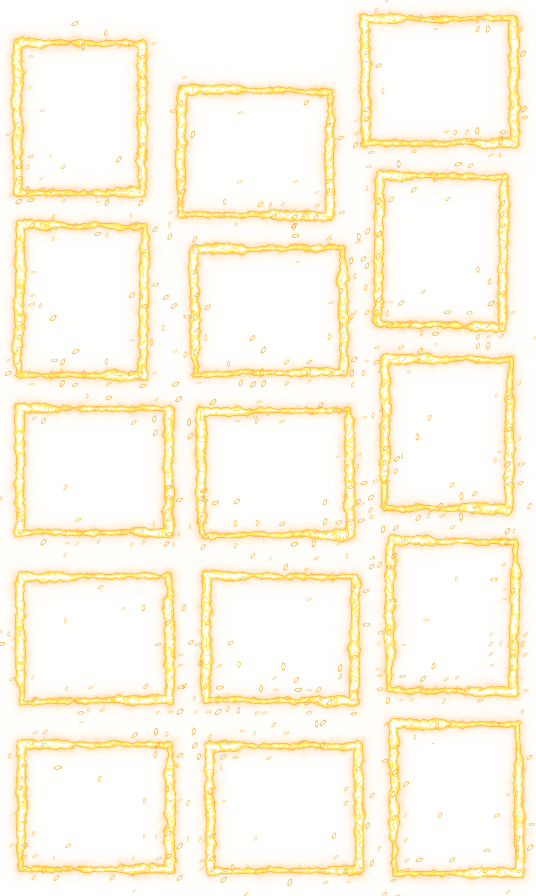
Give the GLSL for this background, as a Shadertoy shader.

```glsl
// Lengths are in hundredths of the canvas height
const int COLUMNS = 3;
const int ROWS = 5;
const vec3 COLUMN_LEFT = vec3(1.95, 20.2, 40.75);
const vec3 COLUMN_TOP = vec3(4.82, 10.1, 2.08);
const vec3 COLUMN_DRIFT = vec3(0.4, 3.26, 3.26);
const vec3 LANDSCAPE_STEP = vec3(18.75, 17.45, 17.58);
const vec3 STEP_GROWTH = vec3(0.0, 0.208, 0.0);
const float PORTRAIT_STEP = 20.38;
const float DRIFT_POWER = 0.55;
const vec2 PORTRAIT_HALF = vec2(6.95, 8.35);
const vec2 LANDSCAPE_HALF = vec2(8.3, 6.95);
const float MAX_TILT = 0.018;

const float THIN = 0.27;
const float THICK = 0.5;
const float ROUGHNESS = 0.32;
const float RIM = 0.10;
const float GLOW_REACH = 0.32;
const float SPARK_CELL = 1.25;
const float SPARK_CHANCE = 0.62;
const float SPARK_REACH = 1.5;
const vec2 SPARK_SIZE = vec2(0.34, 0.17);

const vec3 PAPER = vec3(1.0, 1.0, 0.995);
const vec3 PEACH = vec3(1.0, 0.80, 0.54);
const vec3 ORANGE = vec3(1.0, 0.73, 0.30);
const vec3 YELLOW = vec3(1.0, 0.91, 0.38);
const vec3 CREAM = vec3(1.0, 0.97, 0.72);

vec2 hash2(vec2 p) {
    vec3 q = fract(p.xyx * vec3(0.1031, 0.1030, 0.0973));
    q += dot(q, q.yzx + 33.33);
    return fract((q.xx + q.yz) * q.zy);
}

float gradientNoise(vec2 p) {
    vec2 i = floor(p), f = fract(p);
    vec2 w = f * f * f * (f * (f * 6.0 - 15.0) + 10.0);
    vec2 e = vec2(0.0, 1.0);
    float a = dot(hash2(i) * 2.0 - 1.0, f);
    float b = dot(hash2(i + e.yx) * 2.0 - 1.0, f - e.yx);
    float c = dot(hash2(i + e) * 2.0 - 1.0, f - e);
    float d = dot(hash2(i + 1.0) * 2.0 - 1.0, f - 1.0);
    return mix(mix(a, b, w.x), mix(c, d, w.x), w.y);
}

mat2 rotation(float a) {
    return mat2(cos(a), sin(a), -sin(a), cos(a));
}

float boxDistance(vec2 p, vec2 halfSize) {
    vec2 d = abs(p) - halfSize;
    return length(max(d, 0.0)) + min(max(d.x, d.y), 0.0);
}

// Tilted oval outlines, thrown off near the frame and mostly low down
float sparks(vec2 p, vec2 halfSize, vec2 seed, float pixel) {
    vec2 cell = floor(p / SPARK_CELL);
    vec2 middle = (cell + 0.5) * SPARK_CELL;
    vec2 id = cell + seed + 60.0;
    vec2 pick = hash2(id), jitter = hash2(id + 31.7) - 0.5;
    float away = abs(boxDistance(middle, halfSize));
    float low = mix(1.0, 0.35, smoothstep(-0.8, 0.6, middle.y / halfSize.y));
    float chance = SPARK_CHANCE * low * exp(-away / SPARK_REACH);
    vec2 size = SPARK_SIZE * mix(0.5, 1.1, pick.y);
    vec2 v = rotation(-0.8 + jitter.x * 1.6) * (p - middle - jitter * 0.5);
    float oval = (length(v / size) - 1.0) * size.y;
    float line = 1.0 - smoothstep(0.0, max(0.08, pixel * 0.75), abs(oval));
    return line * step(pick.x, chance) * mix(0.45, 0.95, pick.y);
}

// One burning frame, as a tint over the paper
vec3 burningFrame(vec2 p, vec2 halfSize, vec2 seed, float pixel) {
    vec2 n = p + seed * 7.0 + 100.0;
    float lumps = gradientNoise(n * 0.95) + 0.6 * gradientNoise(n * 2.1);
    vec2 bend = vec2(gradientNoise(n * 0.4), gradientNoise(n * 0.4 + 40.0));
    float d = abs(boxDistance(p + bend * 0.35, halfSize));

    // Two opposite arcs of the frame burn thicker
    vec2 u = p / halfSize;
    float phase = 2.6 + 0.5 * hash2(seed).x;
    float arc = cos(2.0 * (atan(u.y, u.x) - phase)) + 0.3;
    float width = mix(THIN, THICK, smoothstep(-0.12, 0.12, arc));
    float edge = d - width - ROUGHNESS * lumps;

    // Glow outside, then rim, yellow and white heat inside
    float outer = max(edge, 0.0);
    float glow = 0.7 * exp(-outer / GLOW_REACH) + 0.05 * exp(-outer / 1.3);
    vec3 color = mix(PAPER, PEACH, glow);
    float heat = -edge + 0.12 * gradientNoise(n * 1.7 + 20.0);
    vec3 fire = mix(YELLOW, CREAM, smoothstep(0.12, 0.27, heat));
    fire = mix(fire, PAPER, smoothstep(0.22, 0.38, heat));
    float vein = abs(gradientNoise(n * 1.3 + 70.0));
    fire = mix(YELLOW, fire, smoothstep(0.0, 0.07, vein));
    color = mix(fire, color, smoothstep(-0.5, 0.5, edge / pixel));
    float rim = 1.0 - smoothstep(0.0, max(RIM, pixel * 0.8), abs(edge));
    color = mix(color, ORANGE, rim * 0.95);
    return mix(color, ORANGE, sparks(p, halfSize, seed * 13.0, pixel));
}

void mainImage(out vec4 fragColor, in vec2 fragCoord) {
    float pixel = 100.0 / iResolution.y;
    vec2 p = vec2(fragCoord.x, iResolution.y - fragCoord.y) * pixel;
    vec3 color = PAPER;

    // Each column stacks upright and wide frames downwards
    for (int c = 0; c < COLUMNS; c++) {
        float top = COLUMN_TOP[c];
        for (int r = 0; r < ROWS; r++) {
            bool portrait = (c == 0 && r < 2) || (c == 2 && r > 0);
            vec2 halfSize = portrait ? PORTRAIT_HALF : LANDSCAPE_HALF;
            float drift = COLUMN_DRIFT[c] * pow(float(r) / float(ROWS - 1), DRIFT_POWER);
            vec2 local = p - vec2(COLUMN_LEFT[c] + drift, top) - halfSize;
            vec2 seed = vec2(c, r) + 1.0;
            local.y = -local.y;
            local = rotation((hash2(seed + 5.0).y - 0.5) * 2.0 * MAX_TILT) * local;
            if (abs(boxDistance(local, halfSize)) < 6.0)
                color *= burningFrame(local, halfSize, seed, pixel) / PAPER;
            top += portrait ? PORTRAIT_STEP
                            : LANDSCAPE_STEP[c] + STEP_GROWTH[c] * float(2 * r + 1);
        }
    }
    fragColor = vec4(color, 1.0);
}
```
